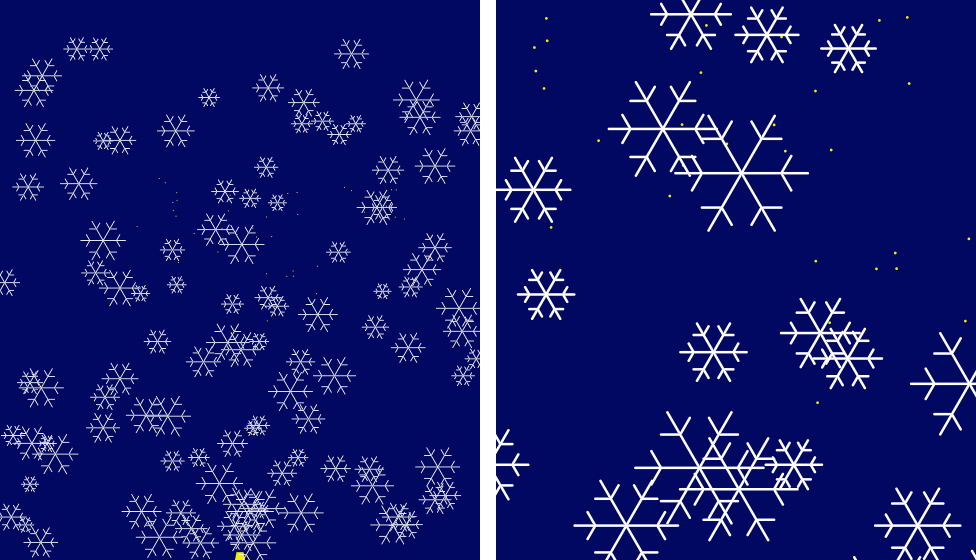
Left, the full canvas; right, a detail of the centre.
Give the GLSL for this pattern, as a WebGL 2 fragment shader.

```glsl
#version 300 es
precision highp float;
// Thin white six-armed snowflakes scattered over a navy sky, with tiny yellow sparks.

#define FLAKE_COUNT 108
#define RADIUS_MIN 0.0145
#define RADIUS_MAX 0.0415
#define LINE_WIDTH 0.0015
#define FORK_START 0.6
#define FORK_LENGTH 0.3
#define HEIGHT_BIAS 1.25
#define SPARK_COUNT 40
#define SPARK_RADIUS 0.0008
#define SKY vec3(0.0, 0.03, 0.38)
#define SNOW vec3(1.0)
#define SPARK vec3(0.95, 0.92, 0.05)

uniform vec2 u_resolution;
out vec4 outColor;

float hash(float n, float seed) {
    return fract(sin(dot(vec2(n, seed), vec2(12.9898, 78.233))) * 43758.5453);
}

vec2 hash2(float n, float seed) {
    return vec2(hash(n, seed), hash(n, seed + 1.7));
}

// Distance to a segment that starts at a and runs along unit direction dir.
float segment(vec2 p, vec2 a, vec2 dir, float len) {
    vec2 q = p - a;
    return length(q - dir * clamp(dot(q, dir), 0.0, len));
}

// Six arms, each with a pair of side branches; folded into one half arm.
float snowflake(vec2 p, float radius) {
    const vec2 mirror = vec2(-0.5, 0.8660254);
    p = abs(p);
    p -= 2.0 * max(dot(p, mirror), 0.0) * mirror;
    p.y = abs(p.y);
    float arm = segment(p, vec2(0.0), vec2(1.0, 0.0), radius);
    float fork = segment(p, vec2(FORK_START * radius, 0.0),
                         vec2(0.5, 0.8660254), FORK_LENGTH * radius);
    return min(arm, fork);
}

float coverage(float dist, float pixel) {
    return clamp(0.5 - dist / pixel, 0.0, 1.0);
}

void main() {
    vec2 uv = gl_FragCoord.xy / u_resolution.y;
    float aspect = u_resolution.x / u_resolution.y;
    float pixel = 1.0 / u_resolution.y;

    // Snowflakes, more crowded towards the ground
    float snow = 0.0;
    for (int i = 0; i < FLAKE_COUNT; i++) {
        float id = float(i);
        vec2 spot = hash2(id, 3.1);
        vec2 center = vec2(spot.x * aspect, 0.03 + 0.9 * pow(spot.y, HEIGHT_BIAS));
        float radius = mix(RADIUS_MIN, RADIUS_MAX, hash(id, 9.4));
        vec2 p = uv - center;
        if (length(p) > radius + LINE_WIDTH + pixel) continue;
        snow = max(snow, coverage(snowflake(p, radius) - 0.5 * LINE_WIDTH, pixel));
    }

    // Sparks in a few loose clusters at mid height
    float glow = 0.0;
    for (int i = 0; i < SPARK_COUNT; i++) {
        float id = float(i);
        vec2 cluster = hash2(mod(id, 5.0), 21.3);
        vec2 center = vec2(cluster.x * aspect, mix(0.48, 0.65, cluster.y));
        vec2 scatter = hash2(id, 33.8) - 0.5;
        center += scatter * mix(0.06, 0.22, pow(hash(id, 41.2), 3.0));
        glow = max(glow, coverage(length(uv - center) - SPARK_RADIUS, pixel));
    }

    // Small ember on the ground, narrowing upwards
    vec2 ember = uv - vec2(0.5 * aspect, 0.0);
    float emberEdge = max(abs(ember.x) + 0.2 * ember.y - 0.009, ember.y - 0.014);
    glow = max(glow, coverage(emberEdge, pixel));

    vec3 color = mix(SKY, SPARK, glow);
    color = mix(color, SNOW, snow);
    outColor = vec4(color, 1.0);
}
```
